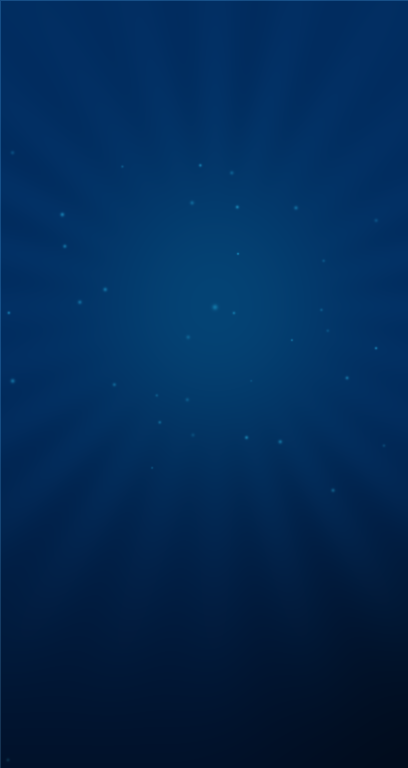
A Shadertoy shader for this background:

```glsl
// Deep blue backdrop with a soft glow, faint radial rays and scattered sparks.

const vec3 DEEP_BLUE  = vec3(0.005, 0.055, 0.140);
const vec3 UPPER_BLUE = vec3(0.005, 0.176, 0.378);
const vec3 GLOW_TINT  = vec3(0.012, 0.088, 0.078);
const vec3 RAY_TINT   = vec3(0.003, 0.009, 0.013);
const vec3 SPARK_TINT = vec3(0.080, 0.300, 0.300);
const vec3 RIM_TINT   = vec3(0.080, 0.130, 0.150);

const vec2  GLOW_CENTER = vec2(0.527, 0.600); // fraction of the canvas
const vec2  GLOW_RADIUS = vec2(0.165, 0.195); // in canvas heights
const float RAY_COUNT   = 24.0;
const float SPARK_CELL  = 0.058;
const float SPARK_SHARE = 0.55;
const float RIM_WIDTH   = 0.0014;

vec3 hash3(vec2 cell) {
    vec3 q = fract(vec3(cell.xyx) * vec3(0.1031, 0.1030, 0.0973));
    q += dot(q, q.yxz + 33.33);
    return fract((q.xxy + q.yzz) * q.zyx);
}

// Soft round dot that never shrinks below about a pixel.
float softDot(vec2 offset, float radius) {
    float r = max(radius, 0.8 / iResolution.y);
    return exp(-dot(offset, offset) / (r * r));
}

// One randomly placed spark per grid cell, with many cells left empty.
float sparks(vec2 p, float aspect) {
    vec2 cell = floor(p / SPARK_CELL);
    vec3 place = hash3(cell);
    vec3 look = hash3(cell + 71.0);
    vec2 position = (cell + 0.18 + 0.64 * place.xy) * SPARK_CELL;

    // Sparks lie in a band that falls from upper left to lower right.
    float height = position.y + 0.25 * (position.x / aspect - 0.5);
    float band = smoothstep(0.28, 0.42, height) * (1.0 - smoothstep(0.76, 0.90, height));
    float present = step(place.z, SPARK_SHARE * band);
    float radius = mix(0.0014, 0.0030, look.x);
    return present * mix(0.25, 0.85, look.y) * softDot(p - position, radius);
}

// Broad alternating beams, invisible close to the glow.
float rays(vec2 fromCenter) {
    float angle = atan(fromCenter.x, fromCenter.y);
    float reach = length(fromCenter);
    float fade = smoothstep(0.12, 0.30, reach) * (1.0 - smoothstep(0.30, 0.62, reach));
    return fade * cos(angle * RAY_COUNT) * (0.75 + 0.25 * sin(angle * 5.0 + 1.0));
}

void mainImage(out vec4 fragColor, in vec2 fragCoord) {
    vec2 uv = fragCoord / iResolution.xy;
    float aspect = iResolution.x / iResolution.y;
    vec2 p = vec2(uv.x * aspect, uv.y);
    vec2 center = vec2(GLOW_CENTER.x * aspect, GLOW_CENTER.y);
    vec2 fromCenter = p - center;

    // Vertical gradient, darkest in the lower right corner
    vec3 color = mix(DEEP_BLUE, UPPER_BLUE, smoothstep(-0.15, 0.60, uv.y));
    color *= 1.0 - 0.35 * smoothstep(0.4, 1.1, uv.x) * (1.0 - smoothstep(0.0, 0.45, uv.y));

    // Central glow and rays
    vec2 g = fromCenter / GLOW_RADIUS;
    color += GLOW_TINT * exp(-dot(g, g));
    color += RAY_TINT * rays(fromCenter);

    // Sparks, with one at the heart of the glow
    float spark = sparks(p, aspect) + 0.6 * softDot(fromCenter, 0.0035);
    color += SPARK_TINT * spark;

    // Thin light rim along the top and left
    float rimDistance = min(p.x, 1.0 - p.y);
    float pixel = 1.0 / iResolution.y;
    color += RIM_TINT * (1.0 - smoothstep(RIM_WIDTH - 0.5 * pixel, RIM_WIDTH + 0.5 * pixel, rimDistance));

    fragColor = vec4(color, 1.0);
}
```
